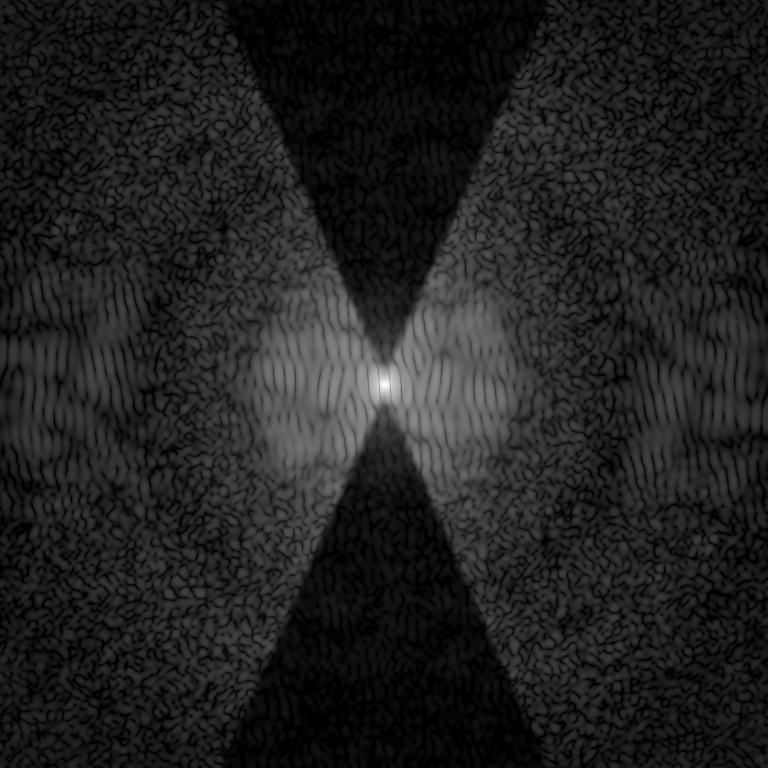
A Shadertoy shader for this background:

```glsl
#define WAVES 40
#define GRAIN_FREQ 62.0
#define FRINGE_FREQ 38.0
#define WEDGE_SLOPE 0.435
#define DISC_RADIUS 0.170
#define SPECKLE_GAIN 0.047
#define TAU 6.2831853

vec2 hash2(float n) {
    return fract(sin(vec2(n * 12.9898 + 1.7, n * 78.233 + 4.1)) * 43758.547);
}

float bell(float x, float center, float width) {
    float t = (x - center) / width;
    return exp(-t * t);
}

vec2 phasor(vec2 freq, vec2 p) {
    float a = TAU * dot(freq, p);
    return vec2(cos(a), sin(a));
}

// Log intensity of interfering plane waves, symmetric through the center
float speckle(vec2 p, float streakiness) {
    vec2 grain = vec2(0.0), streak = vec2(0.0);
    for (int i = 0; i < WAVES; i++) {
        vec2 h = hash2(float(i) + 1.0);
        vec2 g = hash2(float(i) + 91.0) * 2.0 - 1.0;
        float side = i % 2 == 0 ? 1.0 : -1.0;
        grain += phasor(g * GRAIN_FREQ, p);
        streak += phasor(vec2(side * FRINGE_FREQ * (0.72 + 0.5 * h.x),
                              (h.y - 0.5) * 32.0), p);
    }
    vec2 field = mix(grain, streak, streakiness);
    float intensity = dot(field, field) / float(WAVES);
    return log(intensity + 0.025) + 0.5;
}

// Brightness of the two lateral lobes
float lobeLevel(vec2 p, float r, float edge) {
    float lateral = bell(p.y, 0.0, 0.24);
    float level = 0.075 + 0.06 * (1.0 - smoothstep(0.40, 0.56, r));
    level += 0.24 * bell(r, 0.0, 0.20);
    level += 0.08 * (1.0 - smoothstep(DISC_RADIUS - 0.012, DISC_RADIUS + 0.012, r));
    level += lateral * (0.045 * bell(r, 0.375, 0.03) + 0.035 * bell(r, 0.46, 0.035));
    level -= 0.03 * bell(r, 0.30, 0.045);

    // Glow beside the wedge: patches on one diagonal, ripples on the other
    float patches = 0.65 + 0.35 * cos(TAU * (r - 0.25) / 0.083);
    float ripples = 0.7 + 0.3 * sin(TAU * (r + 0.25 * edge) * 62.0);
    float diagonal = smoothstep(-0.002, 0.002, p.x * p.y);
    float reach = smoothstep(0.12, 0.22, r) * (1.0 - smoothstep(0.32, 0.50, r));
    float glow = exp(-max(edge, 0.0) / mix(0.025, 0.045, diagonal));
    return level + 0.09 * reach * glow * mix(patches, ripples, diagonal);
}

// Brightness of the dark wedges above and below
float wedgeLevel(vec2 p, float r) {
    float level = 0.028 + 0.36 * exp(-r / 0.075);
    level += 0.018 * bell(abs(p.y), 0.36, 0.025) + 0.018 * bell(abs(p.y), 0.28, 0.035);
    return level + 0.012 * bell(p.x, 0.0, 0.012);
}

void mainImage(out vec4 fragColor, in vec2 fragCoord) {
    vec2 p = (fragCoord - 0.5 * iResolution.xy) / iResolution.y - vec2(0.001, -0.001);
    float r = length(p);

    // Signed distance to the wedge sides
    float edge = (abs(p.x) - WEDGE_SLOPE * max(abs(p.y) - 0.012, 0.0)) * 0.917;
    float lobe = smoothstep(-0.007, 0.007, edge);
    float level = mix(wedgeLevel(p, r), lobeLevel(p, r, edge), lobe);

    // Vertical fringes at the sides, isotropic grain elsewhere
    float sideFringe = bell(p.y, 0.0, 0.20) * (1.0 - 0.75 * bell(r, 0.255, 0.06));
    float streakiness = mix(0.55, sideFringe, lobe);
    float gain = SPECKLE_GAIN * mix(0.5, 1.0, lobe) * (1.0 - 0.3 * smoothstep(0.45, 0.65, r));
    level += gain * clamp(speckle(p, streakiness), -3.2, 2.0);

    // Bright core with slightly tall concentric rings
    float oval = length(p * vec2(1.0, 0.8));
    level += 0.035 * cos(TAU * oval / 0.0175) * exp(-oval / 0.05);
    level += 0.14 * exp(-r / 0.022) + 0.32 * bell(oval, 0.0, 0.013);

    fragColor = vec4(vec3(clamp(level, 0.0, 1.0)), 1.0);
}
```
